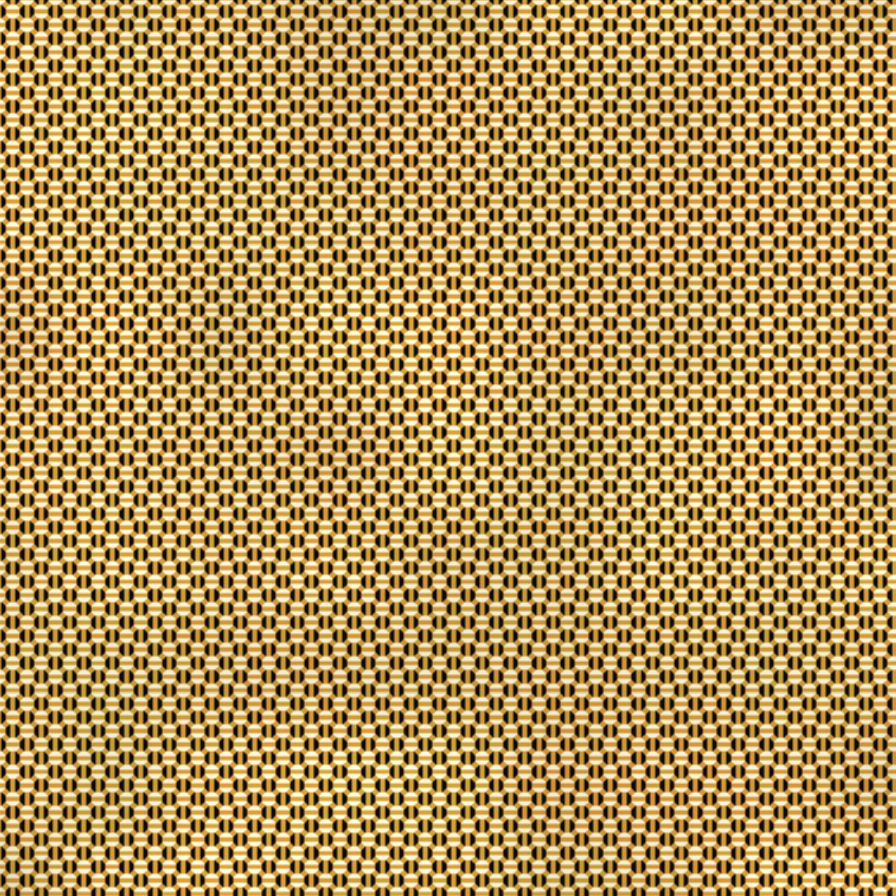
A Shadertoy shader for this pattern:

```glsl
// Checkerboard weave of round cream and black octagons, banded in gold.

const vec2  CELLS      = vec2(63.0, 66.0);   // motifs across and down
const vec2  PHASE      = vec2(0.4, 0.35);    // grid shift, in cells
const float CORNER     = 0.71;               // |x| + |y| at the cut corner
const float STRIPE     = 0.175;              // half width, upright gold stripe
const float BAND       = 0.16;               // half height, level gold band
const float SOFTNESS   = 0.0028;             // edge blur, in canvas widths
const float TONE_SCALE = 8.0;                // size of the broad tone drift
const float SHADE      = 0.14;               // range of the broad brightness
const int   SAMPLES    = 5;                  // antialiasing grid per side

const vec3 BLACK  = vec3(0.065, 0.035, 0.03);
const vec3 CREAM  = vec3(0.99, 0.95, 0.83);
const vec3 ORANGE = vec3(0.85, 0.58, 0.23);
const vec3 OLIVE  = vec3(0.77, 0.64, 0.23);

float hash(vec2 p) {
    p = fract(p * vec2(0.1031, 0.1137));
    p += dot(p, p.yx + 33.33);
    return fract((p.x + p.y) * p.x * 17.0);
}

float noise(vec2 p) {
    vec2 i = floor(p), f = fract(p);
    f = f * f * (3.0 - 2.0 * f);
    return mix(mix(hash(i), hash(i + vec2(1, 0)), f.x),
               mix(hash(i + vec2(0, 1)), hash(i + vec2(1, 1)), f.x), f.y);
}

vec3 weave(vec2 uv) {
    vec2 grid = vec2(uv.x, 1.0 - uv.y) * CELLS - PHASE;
    vec2 id = floor(grid);
    vec2 p = abs(grid - id - 0.5);
    bool isCream = mod(id.x + id.y, 2.0) < 0.5;

    // Gold varies between orange and olive from motif to motif
    float tone = 0.5 * noise(uv * TONE_SCALE + 3.0) + 0.5 * hash(id + 7.0);
    vec3 gold = mix(ORANGE, OLIVE, tone);

    // Gold corners and bands, cream caps or black flanks
    if (p.x + p.y > CORNER) return gold;
    if (isCream) return p.y < BAND ? gold : CREAM;
    return p.x < STRIPE ? gold : BLACK;
}

void mainImage(out vec4 fragColor, in vec2 fragCoord) {
    vec2 uv = fragCoord / iResolution.xy;
    vec2 footprint = max(vec2(SOFTNESS), 1.0 / iResolution.xy);

    // Average the hard pattern over a small square
    vec3 sum = vec3(0.0);
    for (int j = 0; j < SAMPLES; j++)
    for (int i = 0; i < SAMPLES; i++) {
        vec2 offset = (vec2(i, j) + 0.5) / float(SAMPLES) - 0.5;
        sum += weave(uv + offset * footprint);
    }
    vec3 color = sum / float(SAMPLES * SAMPLES);

    // Broad uneven brightness
    color *= 1.0 + SHADE * (noise(uv * TONE_SCALE) - 0.5);
    fragColor = vec4(clamp(color, 0.0, 1.0), 1.0);
}
```
